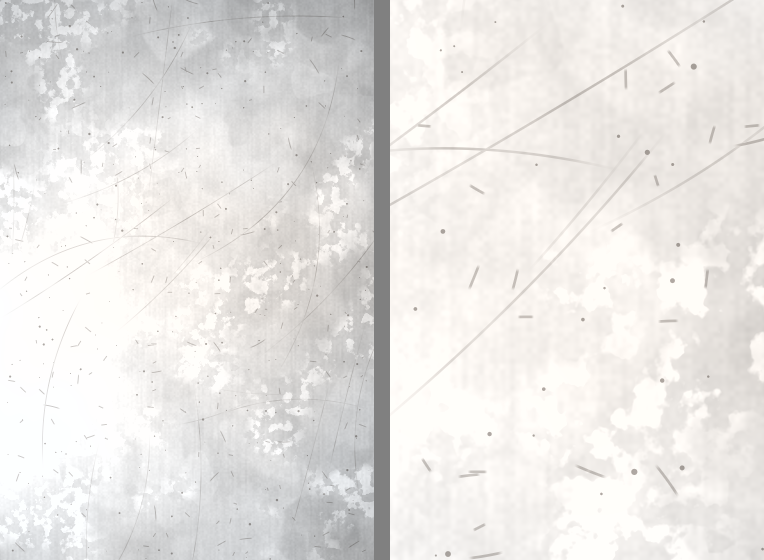
Left, the full canvas; right, a detail of the centre.
Write a WebGL 2 fragment shader that draws this texture.

```glsl
#version 300 es
precision highp float;
// Worn pale metal sheet: soft glare, overlapping rubbed patches, flaking, scratches and pits.

uniform vec2 u_resolution;
out vec4 outColor;

// Lengths are in canvas widths.
const float BASE_TONE = 0.87;
const float VIGNETTE = 0.10;
const float GLARE_LEFT = 0.33;
const float GLARE_TOP = 0.12;
const float PATCH_CONTRAST = 0.085;
const float FLAKE_STRENGTH = 0.13;
const float GRAIN = 0.035;
const float BRUSHING = 0.03;
const int LONG_SCRATCHES = 26;
const float SCRATCH_WIDTH = 0.0011;
const float SCRATCH_DARKNESS = 0.24;
const vec3 COOL = vec3(0.988, 1.0, 1.012);
const vec3 WARM = vec3(1.014, 0.994, 0.974);
const vec3 SCRATCH_TINT = vec3(0.95, 1.0, 1.04);

vec3 hash3(vec2 p) {
  vec3 q = fract(p.xyx * vec3(0.1031, 0.1030, 0.0973));
  q += dot(q, q.yxz + 33.33);
  return fract((q.xxy + q.yzz) * q.zyx);
}

float noise(vec2 p) {
  vec2 i = floor(p), f = fract(p);
  f = f * f * (3.0 - 2.0 * f);
  return mix(mix(hash3(i).x, hash3(i + vec2(1, 0)).x, f.x),
             mix(hash3(i + vec2(0, 1)).x, hash3(i + vec2(1, 1)).x, f.x), f.y);
}

float fbm(vec2 p) {
  float sum = 0.0, amp = 0.5;
  for (int i = 0; i < 4; i++) {
    sum += amp * noise(p);
    p = mat2(1.6, 1.2, -1.2, 1.6) * p + 17.3;
    amp *= 0.5;
  }
  return sum / 0.9375;
}

vec2 rotate(vec2 p, float a) {
  float c = cos(a), s = sin(a);
  return vec2(c * p.x + s * p.y, c * p.y - s * p.x);
}

float glow(vec2 p, vec2 center, vec2 radius) {
  vec2 d = (p - center) / radius;
  return exp(-dot(d, d));
}

// Overlapping rounded smears, each with its own tone (-1..1) and edge softness.
float patches(vec2 p, float seed) {
  vec2 cell = floor(p);
  float tone = 0.0;
  for (int y = -1; y <= 1; y++)
  for (int x = -1; x <= 1; x++) {
    vec2 id = cell + vec2(x, y);
    vec3 a = hash3(id + seed), b = hash3(id + seed + 57.0);
    vec2 q = abs(rotate(p - id - 0.2 - 0.6 * a.xy, a.z * 3.1416));
    float d = length(max(q - 0.08 - 0.27 * b.xy, 0.0)) - 0.24;
    float soft = mix(0.03, 0.22, a.x);
    tone = mix(tone, b.z * 2.0 - 1.0, 0.85 * (1.0 - smoothstep(-soft, 0.02, d)));
  }
  return tone;
}

// Coverage of a bent stroke centred on the origin along x.
float stroke(vec2 q, float halfLength, float bend, float width, float px) {
  float d = abs(q.y - bend * q.x * q.x) / sqrt(1.0 + 4.0 * bend * bend * q.x * q.x);
  float ends = 1.0 - smoothstep(0.6, 1.0, abs(q.x) / halfLength);
  return ends * clamp((width - d) / px + 0.5, 0.0, 1.0);
}

float longScratches(vec2 p, float px) {
  float cover = 0.0;
  for (int i = 0; i < LONG_SCRATCHES; i++) {
    vec3 a = hash3(vec2(i, 11)), b = hash3(vec2(i, 83));
    float angle = b.x < 0.45 ? 1.45 + 0.4 * (a.z - 0.5) : mix(-0.2, 0.95, a.z);
    vec2 q = rotate(p - a.xy * vec2(1.0, 1.5), angle);
    float wear = mix(0.25, 1.0, noise(vec2(q.x * 22.0, float(i) * 7.0)));
    float line = stroke(q, mix(0.08, 0.36, b.y), (b.z - 0.5) * 1.8, SCRATCH_WIDTH, px);
    cover = max(cover, line * wear * mix(0.4, 1.0, b.y));
  }
  return cover;
}

// One nick and one pit per grid cell, most of them left out.
float marks(vec2 p, float size, float share, float px) {
  vec2 id = floor(p / size);
  vec3 a = hash3(id + 5.0), b = hash3(id + 131.0), c = hash3(id + 211.0);
  vec2 q = p - (id + 0.3 + 0.4 * a.xy) * size;
  float nick = stroke(rotate(q, b.x * 3.1416), size * mix(0.1, 0.3, b.y), (b.z - 0.5) * 6.0, 0.0012, px);
  vec2 o = p - (id + 0.1 + 0.8 * c.xy) * size;
  float pit = clamp((mix(0.0008, 0.0032, c.z * c.z) - length(o)) / px + 0.5, 0.0, 1.0);
  return max(nick * step(a.z, share) * 0.9, pit * step(b.y, share * 1.6) * 1.4);
}

void main() {
  vec2 p = gl_FragCoord.xy / u_resolution.x;
  float px = 1.0 / u_resolution.x;

  // Broad light
  vec2 edge = (p - vec2(0.45, 0.6)) / vec2(0.5, 0.8);
  float tone = BASE_TONE - VIGNETTE * dot(edge, edge);
  tone += GLARE_LEFT * glow(p, vec2(0.02, 0.53), vec2(0.34, 0.46));
  tone += GLARE_TOP * glow(p, vec2(0.62, 1.08), vec2(0.36, 0.27));

  // Rubbed patches and cloudy stains
  vec2 warp = vec2(fbm(p * 9.0), fbm(p * 9.0 + 40.0)) - 0.5;
  vec2 w = p + 0.07 * warp;
  tone += PATCH_CONTRAST * (0.6 * patches(w * 5.0, 3.0) + 0.45 * patches(w * 10.0, 29.0));
  tone += 0.14 * (fbm(p * 5.0 + 9.0) - 0.5) + 0.06 * (fbm(p * 26.0) - 0.5);

  // Bright flaking
  float worn = smoothstep(0.5, 0.68, fbm(p * 5.5 + 71.0)) + glow(p, vec2(0.24, 0.98), vec2(0.14, 0.18));
  tone += FLAKE_STRENGTH * min(worn, 1.0) * smoothstep(0.47, 0.6, fbm(p * 48.0));

  // Fine grain and upright brushing
  tone += GRAIN * (noise(p * 210.0) - 0.5);
  tone += BRUSHING * (noise(p * vec2(190.0, 9.0)) - 0.5);

  // Tint, then scratches and pits
  float warmth = glow(p, vec2(0.6, 0.78), vec2(0.6, 0.36)) + 0.7 * (fbm(p * 3.0 + 23.0) - 0.4);
  vec3 color = min(tone, 1.0) * mix(COOL, WARM, clamp(warmth, 0.0, 1.0));
  float damage = max(longScratches(p, px), max(marks(p, 0.09, 0.3, px), marks(p + 3.7, 0.043, 0.16, px)));
  color *= 1.0 - SCRATCH_DARKNESS * damage * SCRATCH_TINT;
  outColor = vec4(clamp(color, 0.0, 1.0), 1.0);
}
```
